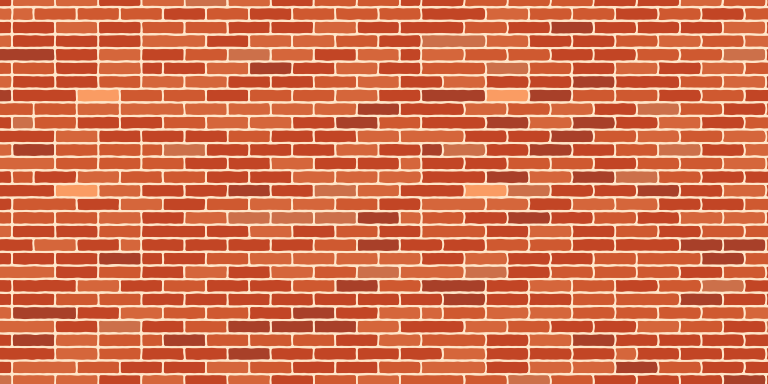
Give the GLSL for this texture, as a Shadertoy shader.

```glsl
// Flat running-bond brick wall with pale mortar and uneven hand-cut edges.
// Courses sit on a half-brick grid; each course shifts phase at seams made of
// a half brick or a long one, and each brick takes one of a few baked tones.

#define COURSES 28.25     // courses in the canvas height
#define HALF_BRICKS 17.82 // half bricks in the canvas height
#define ORIGIN vec2(0.56, 0.47) // phase of the grid, in cells
#define SEAM_PERIOD 19.0  // half bricks between seams
#define MORTAR vec2(0.0052, 0.0060) // joint widths, canvas heights
#define CORNER 0.0042     // corner radius
#define WOBBLE 0.0016     // unevenness of the edges
#define BOW 0.07          // bulge of brick ends on the right side
#define MOVED_SEAMS 0.30  // share of seams that wander along the course
#define LONG_BRICKS 0.45  // share of seams closed by a long brick

const vec3 MORTAR_COLOR = vec3(1.00, 0.90, 0.79);
const vec3 BROWN = vec3(0.66, 0.25, 0.16);
const vec3 RED = vec3(0.76, 0.27, 0.145);
const vec3 RUST = vec3(0.81, 0.35, 0.19);
const vec3 ORANGE = vec3(0.835, 0.40, 0.23);
const vec3 DUSTY = vec3(0.80, 0.44, 0.29);
const vec3 PEACH = vec3(0.98, 0.61, 0.39);

float hash(vec2 p) {
    vec3 q = fract(p.xyx * vec3(0.1031, 0.1030, 0.0973));
    q += dot(q, q.yzx + 33.33);
    return fract((q.x + q.y) * q.z);
}

vec2 gradient(vec2 cell) {
    float angle = 6.2832 * hash(cell + 17.0);
    return vec2(cos(angle), sin(angle));
}

float gradientNoise(vec2 p) {
    vec2 i = floor(p), f = fract(p);
    vec2 u = f * f * f * (f * (f * 6.0 - 15.0) + 10.0);
    vec2 e = vec2(1.0, 0.0);
    float low = mix(dot(gradient(i), f), dot(gradient(i + e), f - e), u.x);
    float high = mix(dot(gradient(i + e.yx), f - e.yx),
                     dot(gradient(i + 1.0), f - 1.0), u.x);
    return mix(low, high, u.y);
}

float roundedBox(vec2 p, vec2 halfSize, float radius) {
    vec2 d = abs(p) - halfSize + radius;
    return length(max(d, 0.0)) + min(max(d.x, d.y), 0.0) - radius;
}

// Start of a seam, in half bricks; its parity keeps the courses staggered.
float seamStart(float course, float seam) {
    bool moved = mod(course, 7.0) > 0.5
              && hash(vec2(seam + 5.0, course + 41.0)) < MOVED_SEAMS;
    float shift = moved ? (seam < 0.5 ? 6.0 : 10.0) : 0.0;
    return SEAM_PERIOD * seam + shift - (1.0 - mod(course, 2.0));
}

// Returns the centre and width of the brick at x, in half bricks.
vec2 findBrick(float x, float course) {
    float seam = floor((x + 1.0) / SEAM_PERIOD);
    if (x < seamStart(course, seam)) seam -= 1.0;
    float start = seamStart(course, seam);
    float local = x - start;
    bool isLong = hash(vec2(course + 73.0, seam + 29.0)) < LONG_BRICKS;
    float firstWidth = isLong ? 3.0 : 1.0;
    if (local < firstWidth) return vec2(start + 0.5 * firstWidth, firstWidth);
    float left = 1.0 + 2.0 * floor((local - 1.0) / 2.0);
    return vec2(start + left + 1.0, 2.0);
}

vec3 brickColor(float center, float course) {
    // Rare pale bricks recur in two courses, once per seam period.
    bool paleCourse = abs(course - 10.5) < 4.0 && mod(course, 7.0) < 0.5;
    if (paleCourse && abs(mod(center, SEAM_PERIOD) - 3.5) < 0.6) return PEACH;
    float pick = hash(vec2(center * 2.0 + 61.0, course * 3.0 + 11.0));
    if (pick < 0.09) return BROWN;
    if (pick < 0.47) return RED;
    if (pick < 0.73) return RUST;
    return pick < 0.96 ? ORANGE : DUSTY;
}

void mainImage(out vec4 fragColor, in vec2 fragCoord) {
    float pixel = 1.0 / iResolution.y;
    vec2 uv = fragCoord * pixel;

    // Uneven edges
    vec2 wall = uv + WOBBLE * vec2(gradientNoise(uv * 45.0),
                                   gradientNoise(uv * 38.0 + 50.0));

    // Course and brick under this point
    float rowCoord = (1.0 - wall.y) * COURSES + ORIGIN.y;
    float course = floor(rowCoord);
    float across = fract(rowCoord) - 0.5;
    float x = wall.x * HALF_BRICKS - ORIGIN.x;
    x += BOW * smoothstep(16.0, 20.0, x) * 4.0 * across * across;
    vec2 brick = findBrick(x, course);

    // Distance to the brick outline, in canvas heights
    vec2 p = vec2((x - brick.x) / HALF_BRICKS, across / COURSES);
    vec2 halfSize = 0.5 * (vec2(brick.y / HALF_BRICKS, 1.0 / COURSES) - MORTAR);
    float dist = roundedBox(p, halfSize, CORNER);
    dist += 0.5 * WOBBLE * gradientNoise(uv * 70.0 + 9.0);

    float mask = 1.0 - smoothstep(-0.6 * pixel, 0.6 * pixel, dist);
    fragColor = vec4(mix(MORTAR_COLOR, brickColor(brick.x, course), mask), 1.0);
}
```
